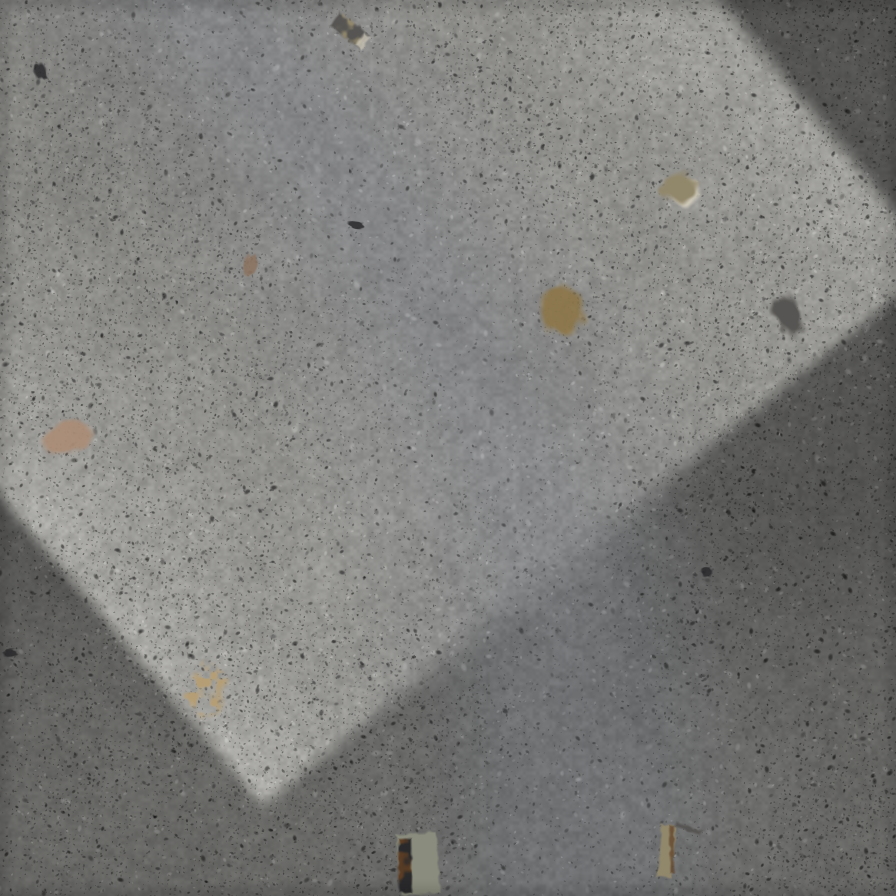
Write a WebGL 2 fragment shader that draws this texture.

```glsl
#version 300 es
precision highp float;
// Speckled stone floor with a slanted patch of daylight and a bluish sheen.
// Half-planes shape the light, hashed cells scatter the grit, and noise-warped
// ellipses and boxes inlay the larger coloured stones.

uniform vec2 u_resolution;
out vec4 outColor;

// Corners of the daylight patch
const vec2 LIGHT_TIP = vec2(0.293, 0.102);
const vec2 LIGHT_LEFT = vec2(0.0, 0.447);
const vec2 LIGHT_RIGHT = vec2(1.0, 0.668);
const vec2 LIGHT_TOP = vec2(0.807, 1.0);
const vec2 LIGHT_SIDE = vec2(1.0, 0.766);
const float EDGE_SOFTNESS = 0.012;

const vec3 WARM_GRAY = vec3(1.0, 0.997, 0.975);
const vec3 LIT_SHEEN = vec3(0.515, 0.52, 0.532);
const vec3 SHADE_SHEEN = vec3(0.455, 0.463, 0.475);
const float SHEEN_WIDTH = 0.15;
const float GRIT_STRENGTH = 0.30;
const float GRAIN_STRENGTH = 0.10;

const vec3 OCHRE = vec3(0.55, 0.46, 0.28);
const vec3 TAN = vec3(0.57, 0.53, 0.42);
const vec3 PEACH = vec3(0.67, 0.55, 0.46);
const vec3 SAND = vec3(0.71, 0.62, 0.46);
const vec3 RUST = vec3(0.36, 0.24, 0.14);
const vec3 SHELL = vec3(0.80, 0.78, 0.72);
const vec3 PALE_GREEN = vec3(0.54, 0.55, 0.49);
const vec3 SLATE = vec3(0.34, 0.335, 0.325);
const vec3 BLACK_STONE = vec3(0.16, 0.16, 0.17);

float hash(vec2 p) {
  return fract(sin(dot(p, vec2(127.1, 311.7))) * 43758.5453);
}

float noise(vec2 p) {
  vec2 i = floor(p), f = fract(p);
  f = f * f * (3.0 - 2.0 * f);
  return mix(mix(hash(i), hash(i + vec2(1, 0)), f.x),
             mix(hash(i + vec2(0, 1)), hash(i + vec2(1, 1)), f.x), f.y);
}

vec2 rotate(vec2 p, float a) {
  return vec2(cos(a) * p.x + sin(a) * p.y, cos(a) * p.y - sin(a) * p.x);
}

// Signed distance to the line a-b, positive on its left
float leftOf(vec2 p, vec2 a, vec2 b) {
  vec2 d = normalize(b - a);
  return dot(p - a, vec2(-d.y, d.x));
}

// One jittered speck per cell, each with its own size and strength
float specks(vec2 p, float cells, float density, float salt) {
  vec2 g = rotate(p, 0.4 + salt) * cells;
  vec2 id = floor(g) + salt * 17.0;
  float radius = mix(0.10, 0.25, hash(id + 3.1));
  vec2 centre = mix(vec2(0.35), vec2(0.65), vec2(hash(id + 5.7), hash(id + 9.2)));
  vec2 d = rotate(fract(g) - centre, 6.28 * hash(id + 7.3)) * vec2(0.8, 1.2);
  float spot = 1.0 - smoothstep(radius * 0.3, radius + 0.1, length(d));
  return step(hash(id), density) * spot * mix(0.35, 1.0, hash(id + 1.9));
}

// Coverage of an irregular elliptical stone
float pebble(vec2 p, vec2 centre, vec2 size, float angle) {
  vec2 q = rotate(p - centre, angle) / size;
  float r = length(q) + 0.45 * (noise(q * 2.0 + centre * 91.0) - 0.5);
  return 1.0 - smoothstep(0.68, 1.16, r);
}

// Coverage of a slightly ragged rectangular chip
float chip(vec2 p, vec2 centre, vec2 size, float angle) {
  vec2 d = abs(rotate(p - centre, angle)) - size;
  float ragged = 0.003 * (noise(p * 190.0) - 0.5);
  return 1.0 - smoothstep(-0.002, 0.002, max(d.x, d.y) + ragged);
}

void main() {
  vec2 p = gl_FragCoord.xy / u_resolution;

  // Daylight patch and curved sheen
  float lower = leftOf(p, LIGHT_TIP, LIGHT_RIGHT);
  float left = leftOf(p, LIGHT_LEFT, LIGHT_TIP);
  float right = leftOf(p, LIGHT_SIDE, LIGHT_TOP);
  float sheenX = (p.x - 0.64 - 0.12 * p.y + 0.54 * p.y * p.y) / SHEEN_WIDTH;
  float sheen = exp(-sheenX * sheenX);
  float lowerSoft = EDGE_SOFTNESS * (1.0 + 2.5 * sheen);
  float light = smoothstep(-lowerSoft, lowerSoft, lower)
              * smoothstep(-EDGE_SOFTNESS, EDGE_SOFTNESS, left)
              * smoothstep(-EDGE_SOFTNESS, 1.6 * EDGE_SOFTNESS, right);

  // Broad shading of lit and shaded floor
  vec2 fromCorner = p - vec2(0.1, 0.88);
  float litTone = 0.545 + 0.12 * exp(-max(left, 0.0) / 0.2) + 0.09 * exp(-max(right, 0.0) / 0.18)
                - 0.06 * exp(-dot(fromCorner, fromCorner) / 0.07);
  float shadeTone = 0.41 - 0.075 * smoothstep(0.1, 0.48, p.y);
  vec3 lit = mix(litTone * WARM_GRAY, LIT_SHEEN, 0.75 * sheen);
  vec3 shade = mix(shadeTone * WARM_GRAY, SHADE_SHEEN, 0.85 * sheen);
  vec3 color = mix(shade, lit, light);
  color *= 0.97 + 0.06 * noise(p * 14.0);

  // Fine grain, then dark and pale grit from small to large, in loose drifts
  color *= 1.0 + GRAIN_STRENGTH * (noise(p * 270.0) + noise(p * 130.0) - 1.0);
  float clarity = 1.0 - 0.65 * sheen;
  float drift = 0.6 + 0.8 * noise(p * 11.0 + 4.0);
  for (int i = 0; i < 4; i++) {
    float k = float(i);
    float cells = 190.0 * pow(0.74, k);
    float dark = specks(p, cells, 0.5 * pow(0.52, k) * clarity * drift, k + 1.0);
    float pale = specks(p, cells * 0.8, 0.05, k + 6.0);
    color *= 1.0 - dark * GRIT_STRENGTH * (1.0 + 0.35 * k) * mix(0.6, 1.0, clarity);
    color += pale * 0.10;
  }

  // Inlaid coloured stones
  color = mix(color, OCHRE, 0.9 * pebble(p, vec2(0.627, 0.651), vec2(0.025, 0.028), 0.3));
  color = mix(color, SHELL, pebble(p, vec2(0.764, 0.785), vec2(0.020, 0.016), 0.5));
  color = mix(color, TAN, pebble(p, vec2(0.757, 0.791), vec2(0.022, 0.018), 0.2));
  color = mix(color, SLATE, pebble(p, vec2(0.880, 0.648), vec2(0.015, 0.025), 0.5));
  color = mix(color, PEACH, 0.9 * pebble(p, vec2(0.074, 0.512), vec2(0.027, 0.020), 0.3));
  color = mix(color, PEACH * 0.82, 0.85 * pebble(p, vec2(0.279, 0.705), vec2(0.008, 0.012), -0.3));
  float crumble = smoothstep(0.2, 0.65, noise(p * 130.0));
  color = mix(color, SAND, crumble * pebble(p, vec2(0.229, 0.228), vec2(0.022, 0.030), -0.2));

  // Broken chips near the top and bottom borders
  color = mix(color, mix(TAN, SLATE, crumble), chip(p, vec2(0.390, 0.966), vec2(0.021, 0.009), -0.65));
  color = mix(color, SHELL, 0.8 * chip(p, vec2(0.405, 0.954), vec2(0.004, 0.008), -0.65));
  color = mix(color, PALE_GREEN, chip(p, vec2(0.467, 0.036), vec2(0.022, 0.034), 0.08));
  color = mix(color, mix(RUST, BLACK_STONE, crumble), chip(p, vec2(0.452, 0.034), vec2(0.007, 0.030), 0.0));
  color = mix(color, TAN, chip(p, vec2(0.744, 0.050), vec2(0.008, 0.029), -0.1));
  color = mix(color, RUST, 0.7 * chip(p, vec2(0.750, 0.052), vec2(0.002, 0.026), 0.0));
  color = mix(color, SLATE, chip(p, vec2(0.768, 0.075), vec2(0.015, 0.003), -0.35));

  // Isolated black stones
  float black = pebble(p, vec2(0.045, 0.921), vec2(0.007, 0.010), 0.2);
  black = max(black, pebble(p, vec2(0.012, 0.271), vec2(0.008, 0.005), 0.0));
  black = max(black, pebble(p, vec2(0.397, 0.749), vec2(0.009, 0.005), -0.2));
  black = max(black, pebble(p, vec2(0.789, 0.362), vec2(0.007, 0.006), 0.0));
  color = mix(color, BLACK_STONE, 0.85 * black);

  // Slight darkening along the borders
  vec2 border = min(p, 1.0 - p);
  color *= mix(0.88, 1.0, smoothstep(0.0, 0.02, min(border.x, border.y)));
  outColor = vec4(color, 1.0);
}
```
